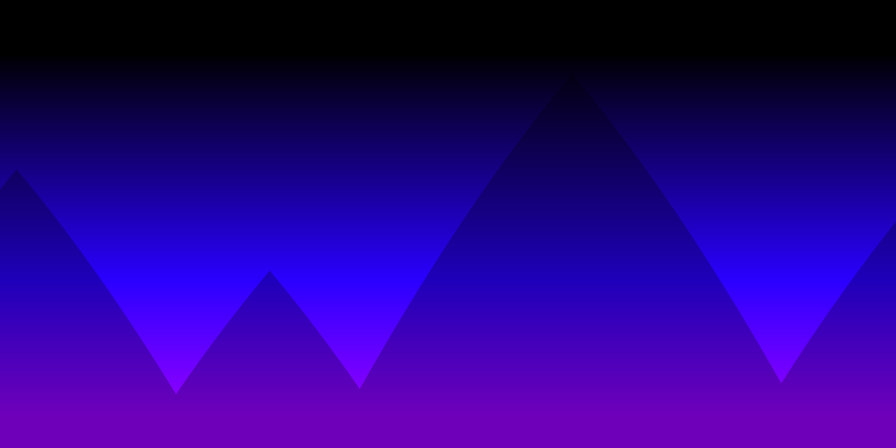
A Shadertoy shader for this background:

```glsl
const vec3 NIGHT = vec3(0.0);
const vec3 BLUE = vec3(0.165, 0.0, 1.0);
const vec3 VIOLET = vec3(0.59, 0.0, 1.0);

// Heights of the sky bands, in canvas heights
const float NIGHT_Y = 0.883;
const float BLUE_Y = 0.375;
const float VIOLET_Y = 0.075;

// Mountains: summits, flank slope, flank curvature and shading
const int PEAK_COUNT = 4;
const vec2 PEAKS[PEAK_COUNT] = vec2[](
    vec2(0.037, 0.622), vec2(0.602, 0.396),
    vec2(1.277, 0.835), vec2(2.049, 0.565));
const float FLANK_SLOPE = 1.19;
const float FLANK_CURVE = 0.62;
const float MOUNTAIN_SHADE = 0.73;

vec3 skyColor(float y) {
    float toBlue = clamp((NIGHT_Y - y) / (NIGHT_Y - BLUE_Y), 0.0, 1.0);
    float toViolet = clamp((BLUE_Y - y) / (BLUE_Y - VIOLET_Y), 0.0, 1.0);
    return mix(mix(NIGHT, BLUE, toBlue), VIOLET, toViolet);
}

// Upper outline of all the mountains; flanks steepen away from each summit
float ridgeHeight(float x) {
    float height = 0.0;
    for (int i = 0; i < PEAK_COUNT; i++) {
        float d = abs(x - PEAKS[i].x);
        height = max(height, PEAKS[i].y - d * (FLANK_SLOPE + FLANK_CURVE * d));
    }
    return height;
}

void mainImage(out vec4 fragColor, in vec2 fragCoord) {
    vec2 p = fragCoord / iResolution.y;
    float pixel = 1.0 / iResolution.y;

    // Mountains darken the sky gradient behind a smoothed edge
    float mountain = 1.0 - smoothstep(-pixel, pixel, p.y - ridgeHeight(p.x));
    vec3 color = skyColor(p.y) * mix(1.0, MOUNTAIN_SHADE, mountain);

    fragColor = vec4(color, 1.0);
}
```
